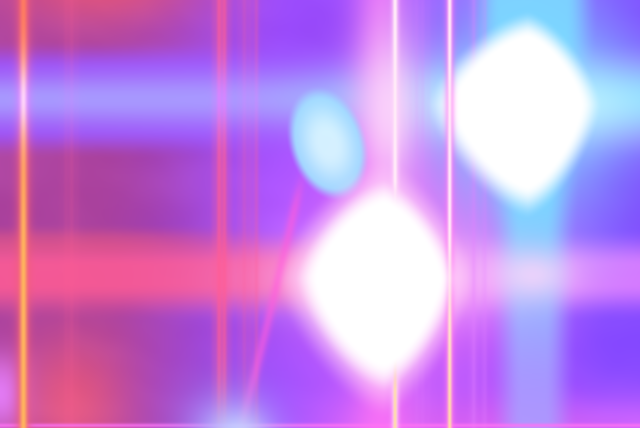
This background is drawn by a WebGL 2 fragment shader. Its source:

```glsl
#version 300 es
precision highp float;
// Two overexposed stage lights bleeding into soft bands and thin light streaks.
// Gaussian bands and halos are layered over a wine-to-violet gradient, then
// white diamond-shaped cores, a tilted pale lens spot and fine lines go on top.

uniform vec2 u_resolution;
out vec4 outColor;

// Space: x in 0..1.5, y in 0..1, origin at the lower left
const float ASPECT = 1.5;
const vec2 CYAN_LIGHT = vec2(1.237, 0.755);
const vec2 PINK_LIGHT = vec2(0.900, 0.350);
const vec2 LENS_SPOT = vec2(0.768, 0.664);
const float BLUE_BAND_Y = 0.768;
const float ROSE_BAND_Y = 0.358;

const vec3 WINE = vec3(0.67, 0.26, 0.62);
const vec3 VIOLET = vec3(0.61, 0.30, 1.00);
const vec3 INDIGO = vec3(0.51, 0.27, 1.00);
const vec3 CORAL = vec3(0.95, 0.36, 0.47);
const vec3 ROSE = vec3(1.00, 0.36, 0.58);
const vec3 MAGENTA = vec3(1.00, 0.45, 0.96);
const vec3 ORCHID = vec3(0.90, 0.50, 1.00);
const vec3 PERIWINKLE = vec3(0.66, 0.62, 1.00);
const vec3 SKY = vec3(0.48, 0.86, 1.00);
const vec3 ICE = vec3(0.84, 0.97, 1.00);
const vec3 BLUSH = vec3(1.00, 0.84, 0.98);
const vec3 AMBER = vec3(1.00, 0.72, 0.36);

// Soft streaks: x, half width, strength
const int SOFT_COUNT = 7;
const vec3 SOFT_STREAKS[SOFT_COUNT] = vec3[](
  vec3(0.165, 0.018, 0.22), vec3(0.519, 0.017, 0.85), vec3(0.575, 0.016, 0.30),
  vec3(0.600, 0.008, 0.32), vec3(0.985, 0.025, 0.22), vec3(1.110, 0.009, 0.35),
  vec3(1.135, 0.006, 0.28));

float bell(float d, float width) {
  d /= width;
  return exp(-d * d);
}

float glow(vec2 p, vec2 center, vec2 radius) {
  vec2 d = (p - center) / radius;
  return exp(-dot(d, d));
}

// Flat-topped band with soft edges
float band(float d, float halfWidth, float blur) {
  return 1.0 - smoothstep(halfWidth - blur, halfWidth + blur, abs(d));
}

// Rounded diamond with its own reach to each side: left, right, down, up
float diamond(vec2 d, vec4 reach) {
  vec2 r = vec2(d.x < 0.0 ? reach.x : reach.y, d.y < 0.0 ? reach.z : reach.w);
  vec2 q = pow(abs(d) / r, vec2(1.45));
  return q.x + q.y;
}

// Layered sines for slow, cloudy variation
float clouds(vec2 p) {
  float sum = 0.0, amp = 0.5;
  for (int i = 0; i < 4; i++) {
    sum += amp * sin(p.x + 1.3 * sin(p.y)) * cos(0.8 * p.y - p.x * 0.4);
    p = mat2(1.5, 0.9, -0.9, 1.5) * p + 2.1;
    amp *= 0.5;
  }
  return sum;
}

vec3 backdrop(vec2 p) {
  vec3 c = mix(WINE, VIOLET, smoothstep(0.20, 0.68, p.x + 0.04 * clouds(p * 5.0)));
  c = mix(c, INDIGO, smoothstep(1.15, 1.45, p.x));
  c = mix(c, CORAL, 0.75 * glow(p, vec2(0.24, 1.03), vec2(0.22, 0.09)));
  c = mix(c, CORAL, 0.75 * glow(p, vec2(0.17, 0.06), vec2(0.13, 0.16)));
  c = mix(c, ORCHID, 0.85 * glow(p, vec2(0.0, 0.08), vec2(0.06, 0.09)));
  c = mix(c, MAGENTA, 0.55 * bell(p.y, 0.08) * smoothstep(0.6, 0.9, p.x));
  return c + 0.035 * clouds(p * vec2(7.0, 12.0));
}

vec3 bandsAndHalos(vec3 c, vec2 p) {
  // Horizontal bands
  float blueY = p.y - BLUE_BAND_Y;
  c = mix(c, VIOLET, 0.9 * band(blueY, 0.105, 0.035));
  vec3 blueTint = mix(PERIWINKLE, SKY, smoothstep(0.55, 1.05, p.x));
  c = mix(c, blueTint, 0.92 * bell(blueY, 0.058 + 0.02 * p.x));
  vec3 roseTint = mix(ROSE, ORCHID, smoothstep(0.9, 1.15, p.x));
  c = mix(c, roseTint, 0.85 * band(p.y - ROSE_BAND_Y, 0.065, 0.045));
  c = mix(c, CORAL, 0.35 * band(p.y - 0.435, 0.025, 0.02) * (1.0 - smoothstep(0.3, 0.7, p.x)));
  // Columns and halos around both lights
  c = mix(c, MAGENTA, 0.75 * bell(p.x - 0.895, 0.065));
  c = mix(c, MAGENTA, 0.90 * glow(p, PINK_LIGHT + vec2(0.07, 0.05), vec2(0.26, 0.30)));
  c = mix(c, SKY, 0.95 * glow(p, CYAN_LIGHT, vec2(0.23, 0.29)));
  vec3 columnTint = mix(PERIWINKLE, SKY, smoothstep(0.05, 0.55, p.y));
  c = mix(c, columnTint, 0.88 * band(p.x - 1.25, 0.065 + 0.05 * smoothstep(0.4, 1.0, p.y), 0.04));
  c = mix(c, ICE, 0.85 * glow(p, CYAN_LIGHT, vec2(0.28, 0.085)));
  c = mix(c, BLUSH, 0.75 * glow(p, vec2(1.25, ROSE_BAND_Y), vec2(0.10, 0.06)));
  c = mix(c, BLUSH, 0.85 * glow(p, vec2(0.91, 0.74), vec2(0.07, 0.20)));
  return mix(c, BLUSH, 0.9 * glow(p, PINK_LIGHT, vec2(0.26, 0.09)));
}

vec3 streaks(vec3 c, vec2 p) {
  for (int i = 0; i < SOFT_COUNT; i++) {
    vec3 s = SOFT_STREAKS[i];
    float ripple = 0.85 + 0.15 * sin(p.x * 420.0);
    vec3 tint = mix(ROSE, ORCHID, max(bell(p.y - BLUE_BAND_Y, 0.08), smoothstep(0.7, 1.0, p.x)));
    c = mix(c, tint, s.z * ripple * bell(p.x - s.x, s.y));
  }
  // Curved slanted trail under the lens spot
  float trailX = mix(0.565, 0.715, p.y / 0.62) + 0.03 * p.y * (0.62 - p.y);
  float trail = bell(p.x - trailX, 0.012) * (1.0 - smoothstep(0.5, 0.62, p.y));
  c = mix(c, MAGENTA * vec3(1.0, 0.8, 0.9), 0.6 * trail);
  return mix(c, MAGENTA, 0.75 * bell(p.y - 0.006, 0.005));
}

vec3 fineLine(vec3 c, vec2 p, float x, float width, vec3 halo, vec3 core) {
  c = mix(c, halo, 0.8 * bell(p.x - x, width * 2.2));
  return mix(c, core, 0.95 * bell(p.x - x, width));
}

void main() {
  vec2 p = gl_FragCoord.xy / u_resolution * vec2(ASPECT, 1.0);
  vec3 c = streaks(bandsAndHalos(backdrop(p), p), p);

  // Pale spots: one on the lower edge, one tilted oval
  c = mix(c, PERIWINKLE, 0.85 * glow(p, vec2(0.54, -0.01), vec2(0.11, 0.11)));
  c = mix(c, ICE, 0.6 * glow(p, vec2(0.56, -0.02), vec2(0.07, 0.06)));
  vec2 q = mat2(0.95, -0.30, 0.30, 0.95) * (p - LENS_SPOT);
  float oval = length(q / vec2(0.083, 0.124));
  vec3 ovalTint = mix(ICE, SKY * vec3(1.3, 1.0, 1.0), smoothstep(0.2, 1.0, oval));
  c = mix(c, ovalTint, 0.95 * (1.0 - smoothstep(0.84, 1.12, oval)));

  // Overexposed cores
  float cyanCore = diamond(p - CYAN_LIGHT, vec4(0.205, 0.150, 0.230, 0.190));
  float pinkCore = diamond(p - PINK_LIGHT, vec4(0.180, 0.150, 0.230, 0.200));
  c = mix(c, vec3(1.0), 1.0 - smoothstep(0.75, 1.25, cyanCore));
  c = mix(c, BLUSH, 0.8 * (1.0 - smoothstep(0.9, 1.7, pinkCore)));
  c = mix(c, vec3(1.0), 1.0 - smoothstep(0.80, 1.25, pinkCore));

  // Fine bright lines, warmer toward the bottom
  float lit = bell(p.y - BLUE_BAND_Y, 0.09);
  vec3 amber = mix(AMBER, CORAL * vec3(1.05, 1.35, 0.8), smoothstep(0.35, 1.0, p.y));
  c = fineLine(c, p, 0.055, 0.008, mix(CORAL, ORCHID, lit), mix(amber, BLUSH, lit));
  vec3 pale = mix(vec3(1.0, 0.86, 0.66), vec3(1.0, 0.93, 0.97), smoothstep(0.0, 0.5, p.y));
  float outsideCore = smoothstep(0.8, 1.3, pinkCore);
  c = mix(c, fineLine(c, p, 0.926, 0.004, BLUSH, pale), outsideCore);
  c = mix(c, fineLine(c, p, 1.054, 0.005, MAGENTA, pale), outsideCore);
  outColor = vec4(clamp(c, 0.0, 1.0), 1.0);
}
```
